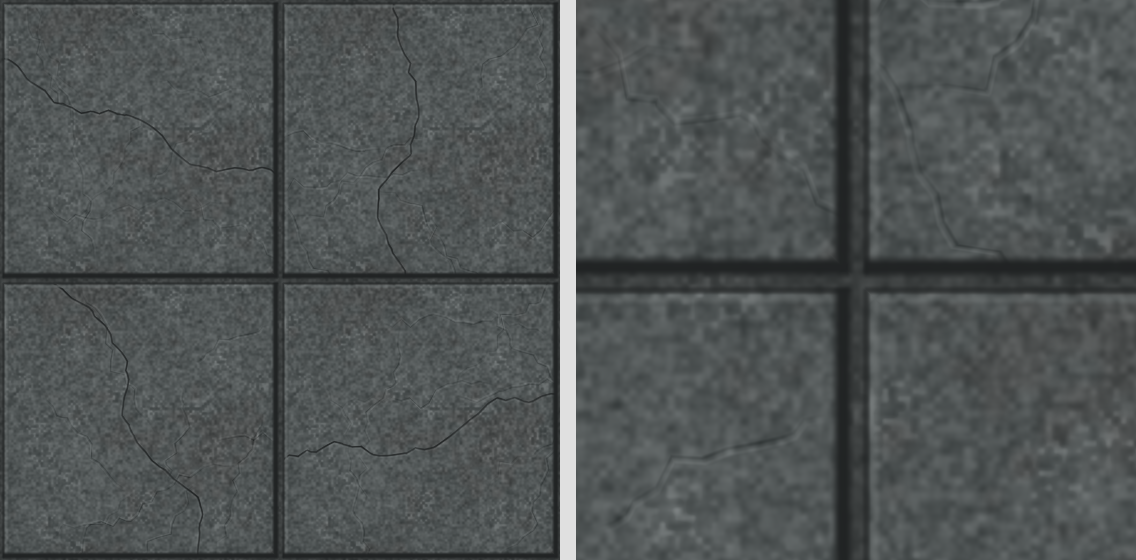
Left, the full canvas; right, a detail of the centre.
Reproduce this texture procedurally as a Shadertoy shader.

```glsl
#define REPEATS 2.0
#define STONE vec3(0.312, 0.333, 0.334)
#define GROUT vec3(0.245, 0.258, 0.258)
#define SHADOW vec3(0.125, 0.135, 0.137)
#define LIGHT vec3(0.390, 0.410, 0.410)
#define GRAIN 0.19
#define PITS 0.03
#define MOTTLE 0.055
#define EDGE_SHADE 0.022
#define CRACK_WIDTH 0.0028
#define HAIRLINES 9
#define HAIR_DEPTH 0.075

const float TAU = 6.28318;

float hash(vec2 p) {
    vec3 q = fract(p.xyx * 0.1031);
    q += dot(q, q.yzx + 33.33);
    return fract((q.x + q.y) * q.z);
}

// Smooth noise, wrapping after n cells
float noise(vec2 p, float n) {
    p *= n;
    vec2 i = floor(p), f = fract(p);
    f = f * f * (3.0 - 2.0 * f);
    vec2 a = mod(i, n) + n, b = mod(i + 1.0, n) + n;
    return mix(mix(hash(a), hash(vec2(b.x, a.y)), f.x),
               mix(hash(vec2(a.x, b.y)), hash(b), f.x), f.y) - 0.5;
}

// Distance to the nearest scattered point, wrapping after n cells
float cellular(vec2 p, float n) {
    p *= n;
    vec2 base = floor(p);
    float nearest = 2.0;
    for (int y = -1; y <= 1; y++)
    for (int x = -1; x <= 1; x++) {
        vec2 cell = base + vec2(x, y);
        vec2 key = mod(cell, n) + n;
        vec2 point = cell + vec2(hash(key), hash(key + 71.7));
        nearest = min(nearest, distance(p, point));
    }
    return nearest;
}

// Angular one-dimensional noise
float zigzag(float x, float seed) {
    float i = floor(x);
    return mix(hash(vec2(i + 40.0, seed)), hash(vec2(i + 41.0, seed)), x - i) - 0.5;
}

float wander(float s, float seed) {
    return 0.045 * zigzag(s * 9.0, seed) + 0.020 * zigzag(s * 31.0, seed + 5.0);
}

float band(float x, float centre, float halfWidth, float soft) {
    return 1.0 - smoothstep(halfWidth - soft, halfWidth + soft, abs(x - centre));
}

vec2 bands(vec2 e, float centre, float halfWidth, float soft) {
    return vec2(band(e.x, centre, halfWidth, soft), band(e.y, centre, halfWidth, soft));
}

// Course of the main crack: start, end, sway and phase for each slab
float crackPath(float s, int slab) {
    vec4 course[4] = vec4[4](vec4(0.74, 0.25, 0.070, 0.20), vec4(0.32, 0.57, 0.048, 0.12),
                             vec4(0.74, 0.33, -0.050, 0.25), vec4(0.41, 0.47, 0.060, 0.62));
    vec4 cycles = vec4(1.8, 1.4, 2.2, 1.3);
    vec4 c = course[slab];
    return mix(c.x, c.y, s) + c.z * cos(TAU * cycles[slab] * (s - c.w)) + wander(s, float(slab) + 3.0);
}

// Signed distance across the main crack
float crackDistance(vec2 p, vec2 id) {
    int slab = int(id.x + 2.0 * id.y);
    vec2 q = id.x == id.y ? p.yx : p;
    float path = crackPath(q.x, slab);
    float slope = (crackPath(q.x + 0.004, slab) - path) / 0.004;
    return (q.y - path) / sqrt(1.0 + slope * slope);
}

// Faint embossed hairlines: dark on one side, light on the other
float hairlines(vec2 p, vec2 id, float soft) {
    float relief = 0.0;
    for (int i = 0; i < HAIRLINES; i++) {
        vec2 key = vec2(float(i) * 7.0 + 2.0, id.x * 13.0 + id.y * 29.0 + 4.0);
        vec2 d = p - vec2(hash(key), hash(key + 17.0));
        float angle = TAU * hash(key + 31.0);
        vec2 dir = vec2(cos(angle), sin(angle));
        float s = dot(d, dir);
        float t = dot(d, vec2(-dir.y, dir.x)) + 1.8 * wander(s, key.x + key.y);
        float reach = 0.16 + 0.28 * hash(key + 53.0);
        float fade = 1.0 - smoothstep(0.4 * reach, reach, abs(s));
        fade *= 0.6 + 0.9 * zigzag(s * 14.0, key.y);
        relief += fade * (0.7 * band(t, 0.007, 0.002, soft) - band(t, 0.0, 0.002, soft));
    }
    return relief;
}

void mainImage(out vec4 fragColor, in vec2 fragCoord) {
    vec2 p = fragCoord / iResolution.xy * REPEATS;
    vec2 id = mod(floor(p), 2.0);
    vec2 local = fract(p);
    vec2 turned = vec2(local.x + local.y, local.y - local.x);
    float soft = max(0.002, 0.6 * REPEATS / iResolution.y);

    // Groove coordinates, positive towards the lit side
    vec2 e = (fract(p + 0.5) - 0.5) * vec2(1.0, -1.0);
    vec2 inside = smoothstep(vec2(0.010), vec2(0.016), abs(e));
    float face = inside.x * inside.y;

    // Grainy stone, the same on each slab
    float fine = noise(local, 113.0);
    float grain = 0.22 * noise(turned, 37.0) + 0.42 * noise(local, 74.0) + 0.42 * fine;
    float pits = cellular(local, 61.0) - 0.5;
    float clouds = 0.35 * noise(turned, 3.0) + 0.35 * noise(local, 9.0) + 0.45 * noise(local + 0.03, 26.0);
    float cluster = 1.0 - smoothstep(0.05, 0.40, cellular(local, 5.0));
    float surface = GRAIN * grain - PITS * pits + MOTTLE * clouds;
    surface += 0.13 * cluster * max(fine, 0.0);

    // Slabs darken slightly towards their rims
    float rim = min(min(local.x, 1.0 - local.x), min(local.y, 1.0 - local.y));
    surface += 0.004 - EDGE_SHADE * exp(-rim * 12.0);
    vec3 color = STONE + surface;
    color += vec3(0.010, -0.001, -0.003) * smoothstep(0.0, 0.25, -clouds);

    // Hairlines and main crack
    color += face * HAIR_DEPTH * hairlines(local, id, soft);
    float d = crackDistance(local, id);
    color += face * 0.03 * band(d, -0.007, 0.002, soft);
    float depth = 0.72 + 0.5 * noise(local, 17.0);
    color = mix(color, SHADOW, face * depth * band(d, 0.0, CRACK_WIDTH, soft));

    // Lit rim, grout, then shaded rim
    vec2 lit = bands(e, 0.0225, 0.0045, 0.004) * inside.yx;
    color = mix(color, LIGHT + surface, 0.75 * max(lit.x, lit.y));
    vec2 gap = bands(e, 0.0, 0.015, 0.004);
    color = mix(color, GROUT + 0.7 * surface, max(gap.x, gap.y));
    vec2 open = 1.0 - bands(e, 0.001, 0.009, 0.003);
    vec2 thin = bands(e, 0.012, 0.0035, 0.003) * open.yx;
    color = mix(color, SHADOW, 0.5 * max(thin.x, thin.y));
    vec2 dark = bands(e, -0.0155, 0.0092, 0.007) * open.yx;
    color = mix(color, SHADOW, 0.97 * max(dark.x, dark.y));

    fragColor = vec4(clamp(color, 0.0, 1.0), 1.0);
}
```
